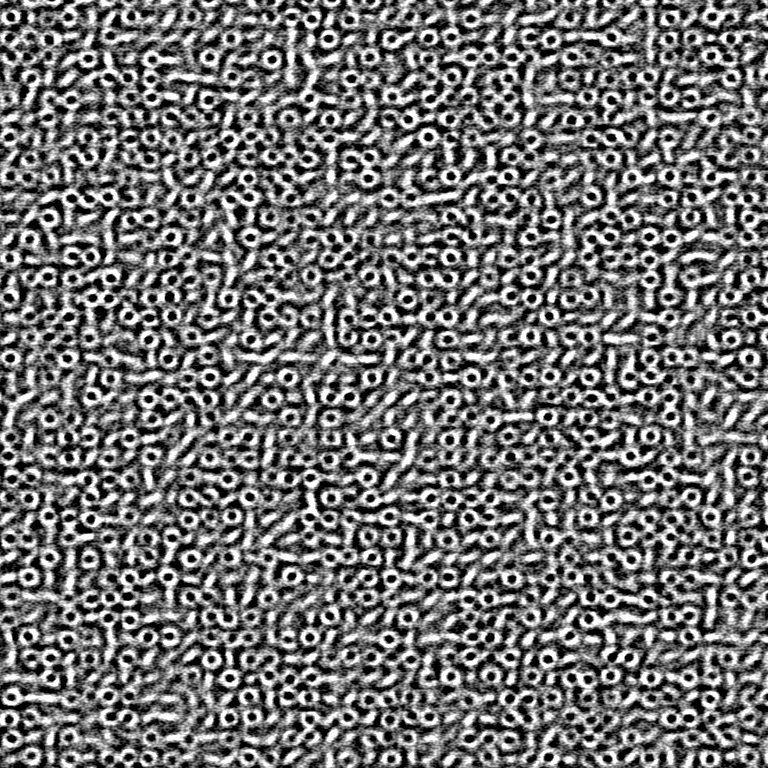
Write a WebGL 1 fragment shader that draws this texture.

```glsl
precision highp float;
uniform vec2 u_resolution;

#define CELLS 38.4
#define JITTER 0.22
#define RING_SHARE 0.48
#define PIT_DEPTH 1.25
#define RING_GLOW 0.85
#define MOAT_DEPTH 0.55
#define BAR_CONTRAST 0.95
#define BAR_PERIOD 0.82
#define MOTTLE 0.60
#define GRAIN_SCALE vec2(215.0, 345.0)
#define GRAIN 0.46
#define BASE_GREY 0.46

vec2 hash2(vec2 p) {
  vec2 q = vec2(dot(p, vec2(127.1, 311.7)), dot(p, vec2(269.5, 183.3)));
  return fract(sin(q) * 43758.55);
}

// Gradient noise, roughly -0.7 to 0.7
float cornerSlope(vec2 cell, vec2 offset) {
  float angle = 6.28318 * hash2(cell).x;
  return dot(vec2(cos(angle), sin(angle)), offset);
}

float gradientNoise(vec2 p) {
  vec2 i = floor(p), f = p - i;
  vec2 w = f * f * f * (f * (f * 6.0 - 15.0) + 10.0);
  vec2 e = vec2(1.0, 0.0);
  float low = mix(cornerSlope(i, f), cornerSlope(i + e, f - e), w.x);
  float high = mix(cornerSlope(i + e.yx, f - e.yx), cornerSlope(i + 1.0, f - 1.0), w.x);
  return mix(low, high, w.y);
}

float band(float r, float radius, float width) {
  float gap = (r - radius) / width;
  return exp(-gap * gap);
}

// Small dark pit in a thick bright ring, with dark spots around it
float ringMark(vec2 offset, float turn) {
  float r = length(offset);
  float angle = atan(offset.y, offset.x + 0.00001);
  float phase = 6.28318 * turn;
  float pit = exp(-r * r / 0.030);
  float ring = band(r, 0.34, 0.12) * (0.75 + 0.35 * cos(2.0 * angle + phase));
  float moat = band(r, 0.68, 0.13) * (0.5 + 0.5 * cos(4.0 * angle + phase));
  return RING_GLOW * ring - PIT_DEPTH * pit - MOAT_DEPTH * moat;
}

// Short bright bar, mostly rising to the right, between two dark ones
float barMark(vec2 offset, float turn) {
  float angle = 0.8 + 2.2 * (turn - 0.5);
  float across = dot(offset, vec2(-sin(angle), cos(angle)));
  float fade = exp(-dot(offset, offset) / 0.16);
  return BAR_CONTRAST * fade * cos(6.28318 * across / BAR_PERIOD);
}

// Sum of both marks on a loose square lattice
float markLattice(vec2 p) {
  vec2 home = floor(p);
  float total = 0.0;
  for (int y = -1; y <= 1; y++) {
    for (int x = -1; x <= 1; x++) {
      vec2 cell = home + vec2(float(x), float(y));
      vec2 center = cell + 0.5 + JITTER * (hash2(cell + 17.0) - 0.5);
      vec2 offset = (p - center) * vec2(0.97, 1.06);
      vec2 pick = hash2(cell + 53.0);
      float strength = mix(0.5, 1.15, hash2(cell + 91.0).x);
      float mark = pick.x < RING_SHARE ? ringMark(offset, pick.y) : barMark(offset, pick.y);
      total += strength * mark;
    }
  }
  return total;
}

void main() {
  vec2 uv = gl_FragCoord.xy / u_resolution.y;
  vec2 p = uv * CELLS;

  // Lattice, uneven mottling and fine grain drawn out sideways
  float grey = BASE_GREY + markLattice(p);
  grey += MOTTLE * gradientNoise(p * vec2(1.8, 2.1) + 7.3);
  grey += GRAIN * gradientNoise(uv * GRAIN_SCALE + 31.7);

  gl_FragColor = vec4(vec3(clamp(grey, 0.0, 1.0)), 1.0);
}
```
